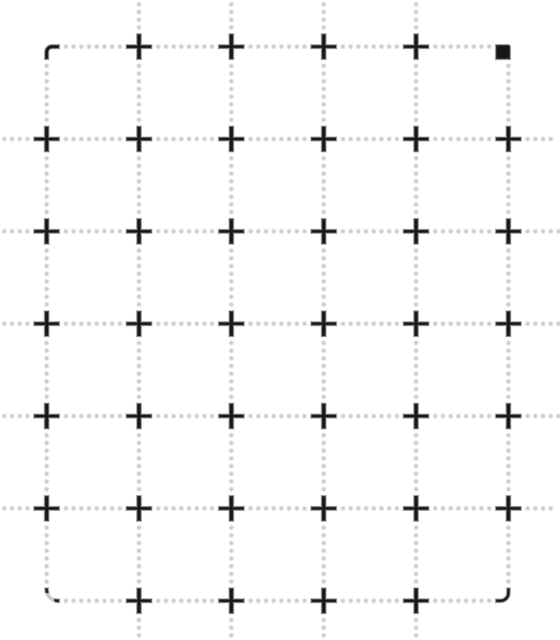
This pattern is drawn by a WebGL 2 fragment shader. Its source:

```glsl
#version 300 es
precision highp float;
// Dotted 5 by 6 grid on white, with dark plus marks and broken rounded corners.

uniform vec2 u_resolution;
out vec4 outColor;

float fill(float dist) {
    float soft = max(0.016, 5.0 / u_resolution.y);
    return 1.0 - smoothstep(-soft, soft, dist);
}

float box(vec2 p, vec2 halfSize) {
    vec2 d = abs(p) - halfSize;
    return length(max(d, 0.0)) + min(max(d.x, d.y), 0.0);
}

// Twelve dot slots per cell, left empty around the crossings.
float dottedLine(float along, float across) {
    vec2 p = vec2((fract(along * 12.0) - 0.5) / 12.0, across);
    float clearOfCross = step(1.0 / 6.0, abs(along - round(along)));
    return fill(length(p) - 0.022) * clearOfCross;
}

float within(float x, float low, float high) {
    return step(low, x) * step(x, high);
}

void main() {
    // Cell coordinates: (0,0) is the top left crossing, (5,6) the bottom right.
    vec2 p = gl_FragCoord.xy / u_resolution.y;
    vec2 g = vec2(p.x - 0.0729, 0.9271 - p.y) / 0.1443;
    vec2 cells = vec2(5.0, 6.0);
    vec2 id = clamp(round(g), vec2(0.0), cells);
    vec2 local = g - id;

    // Inner lines overrun the frame; border lines stop at its corners.
    bvec2 border = bvec2(id.x < 0.5 || id.x > 4.5, id.y < 0.5 || id.y > 5.5);
    float rightEnd = abs(id.y - 3.0) < 1.5 ? 5.6 : 5.5;
    float rowSpan = border.y ? within(g.x, 0.0, 5.0) : within(g.x, -0.5, rightEnd);
    float columnSpan = border.x ? within(g.y, 0.0, 6.0) : within(g.y, -0.5, 6.42);
    float dots = max(dottedLine(g.x, local.y) * rowSpan,
                     dottedLine(g.y, local.x) * columnSpan);

    // Plus marks, the upright a little heavier.
    float mark = fill(min(box(local, vec2(0.138, 0.020)),
                          box(local, vec2(0.024, 0.138))));

    // Corner marks: each bends differently, the lower left is worn through.
    if (border.x && border.y) {
        bool left = id.x < 0.5;
        bool top = id.y < 0.5;
        vec2 q = vec2(left ? local.x : -local.x, top ? local.y : -local.y);
        float radius = top ? (left ? 0.06 : 0.005) : (left ? 0.12 : 0.085);
        float bend = abs(length(max(radius - q, 0.0)) - radius);
        float reach = max(q.x, q.y);
        float stroke = max(bend - (top ? 0.021 : 0.018), reach - 0.138);
        mark = fill(stroke);
        if (left && !top) mark *= mix(0.25, 1.0, smoothstep(0.07, 0.095, reach));
    }

    vec3 color = mix(vec3(1.0), vec3(0.79), dots);
    color = mix(color, vec3(0.09), mark);
    outColor = vec4(color, 1.0);
}
```
